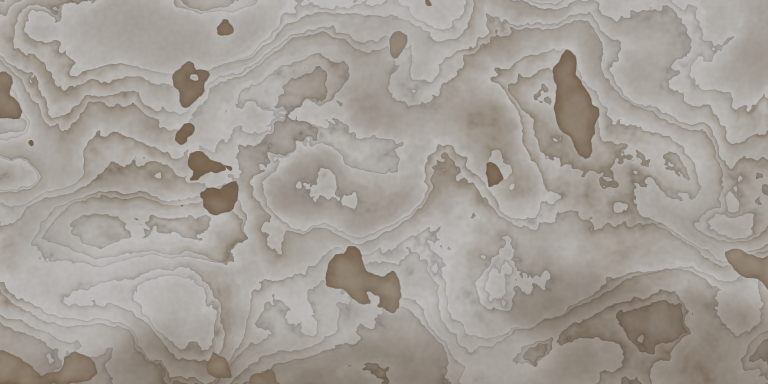
This texture is drawn by a WebGL 2 fragment shader. Its source:

```glsl
#version 300 es
precision highp float;
// Polished onyx: pale translucent sheets with scalloped rims and brown hollows.
// A warped height field with steep shelves is cut at paired levels; each cut is
// painted as one sheet with a bright rim and a warm shade under its edge.
uniform vec2 u_resolution;
out vec4 fragColor;

float hash(vec2 c) {
  vec3 q = fract(c.xyx * vec3(0.1031, 0.1030, 0.0973));
  q += dot(q, q.yzx + 33.33);
  return fract((q.x + q.y) * q.z);
}

float corner(vec2 cell, vec2 offset) {
  float a = 6.2832 * hash(cell);
  return dot(vec2(cos(a), sin(a)), offset);
}

float noise(vec2 p) {
  vec2 i = floor(p), f = p - i;
  vec2 u = f * f * f * (f * (f * 6.0 - 15.0) + 10.0);
  vec2 e = vec2(0.0, 1.0);
  return mix(mix(corner(i, f), corner(i + e.yx, f - e.yx), u.x),
             mix(corner(i + e.xy, f - e.xy), corner(i + e.yy, f - e.yy), u.x), u.y);
}

float fbm(vec2 p) {
  float sum = 0.0, amp = 1.0;
  for (int i = 0; i < 5; i++) {
    sum += amp * noise(p);
    p = mat2(1.6, 1.2, -1.2, 1.6) * p + 17.3;
    amp *= 0.4;
  }
  return sum;
}

float inside(float d) {
  return clamp(d / max(fwidth(d), 0.002) + 0.5, 0.0, 1.0);
}

// Rounded lobes meeting in cusps, with a little roughness
float scallops(vec2 p) {
  return 0.14 * abs(noise(p * 8.0)) + 0.06 * abs(noise(p * 19.0 + 5.0))
       + 0.022 * noise(p * 41.0) + 0.013 * noise(p * 83.0);
}

// Height: rolling ground plus steep shelves where the cuts crowd together
float height(vec2 p) {
  float h = 0.66 * noise(p * vec2(1.9, 2.7) + 40.7) + 0.24 * noise(p * 5.0 + 9.1);
  for (int i = 0; i < 3; i++) {
    float k = float(i);
    float line = 0.17 + 0.34 * k - 0.06 * p.x
               + 0.22 * noise(vec2(p.x * 1.7 + 3.1 * k, 7.3 + 5.7 * k));
    h += 0.30 * smoothstep(-0.07, 0.07, p.y - line);
  }
  return h;
}

void main() {
  vec2 p = gl_FragCoord.xy / u_resolution.y;
  vec2 warp = vec2(noise(p * 2.3 + 11.0), noise(p * 2.3 + 67.0));
  vec2 w = p + 0.16 * warp;
  float lobes = scallops(p + 0.05 * warp);
  float h = height(w) + lobes;
  float cloud = fbm(p * vec2(1.8, 2.7) + 23.0);
  float warmth = smoothstep(-0.2, 0.3, noise(p * 2.6 + 81.0));

  vec3 brown = vec3(0.47, 0.39, 0.31);
  vec3 tan_ = vec3(0.55, 0.495, 0.425);
  vec3 taupe = vec3(0.60, 0.568, 0.535);
  vec3 grey = vec3(0.665, 0.647, 0.628);
  vec3 pale = vec3(0.75, 0.745, 0.74);

  // Ground under the lowest sheet
  vec3 col = mix(vec3(0.51, 0.465, 0.42), taupe, smoothstep(-0.3, 0.4, cloud));

  // Sheets, lowest first, in close pairs
  for (int i = 0; i < 12; i++) {
    float k = float(i), pair = floor(k * 0.5);
    float level = -0.21 + 0.225 * pair + 0.065 * (k - 2.0 * pair)
                + 0.05 * hash(vec2(pair, 3.0));
    float d = h - level + 0.08 * noise(p * 4.5 + 13.7 * k);
    float below = min(d, 0.0);
    col = mix(col, tan_, (0.08 + 0.62 * warmth) * exp(below * 21.0));
    col *= 1.0 - 0.16 * exp(below * 90.0);
    float tone = 0.66 + 1.0 * cloud + 0.6 * (hash(vec2(k, 8.0)) - 0.5);
    vec3 body = mix(taupe, mix(grey, pale, 0.5), clamp(tone, 0.0, 1.0));
    body = mix(body, pale, 0.9 * exp(-max(d, 0.0) * 12.0));
    col = mix(col, body, inside(d));
  }

  // Faint growth lines following the height
  float lines = sin(h * 95.0 + 3.0 * cloud);
  col *= 1.0 + 0.012 * lines * smoothstep(-0.1, 0.3, noise(p * 3.1 + 51.0));

  // Warm, duller stone in patches and toward the bottom
  float low = smoothstep(0.34, 0.0, p.y + 0.4 * cloud);
  float patches = smoothstep(0.1, 0.42, noise(w * 2.1 + 5.5) + 0.2 * cloud);
  col = mix(col, col * vec3(0.80, 0.765, 0.725), max(0.95 * low, 0.38 * patches));

  // Brown hollows with ragged edges and a pale lip
  float hollow = noise(w * vec2(4.0, 3.1) + 31.4) + 0.32 * noise(p * 9.0 + 2.0)
               + 0.10 * noise(p * 22.0 + 6.0) + 0.9 * lobes - 0.42;
  col = mix(col, pale, 0.55 * (1.0 - low) * exp(min(hollow, 0.0) * 14.0));
  float depth = smoothstep(0.0, 0.16, hollow);
  vec3 floorTone = mix(brown, mix(tan_, taupe, 0.3),
                       clamp(0.25 + 0.6 * depth + 1.3 * cloud, 0.0, 1.0));
  floorTone *= 1.0 - 0.14 * exp(-max(hollow, 0.0) * 45.0);
  col = mix(col, floorTone, 0.95 * inside(hollow));

  // Soft mottling and fine grain
  col *= 1.0 + 0.025 * fbm(p * 13.0 + 4.0) + 0.03 * noise(p * 75.0);
  fragColor = vec4(col, 1.0);
}
```
